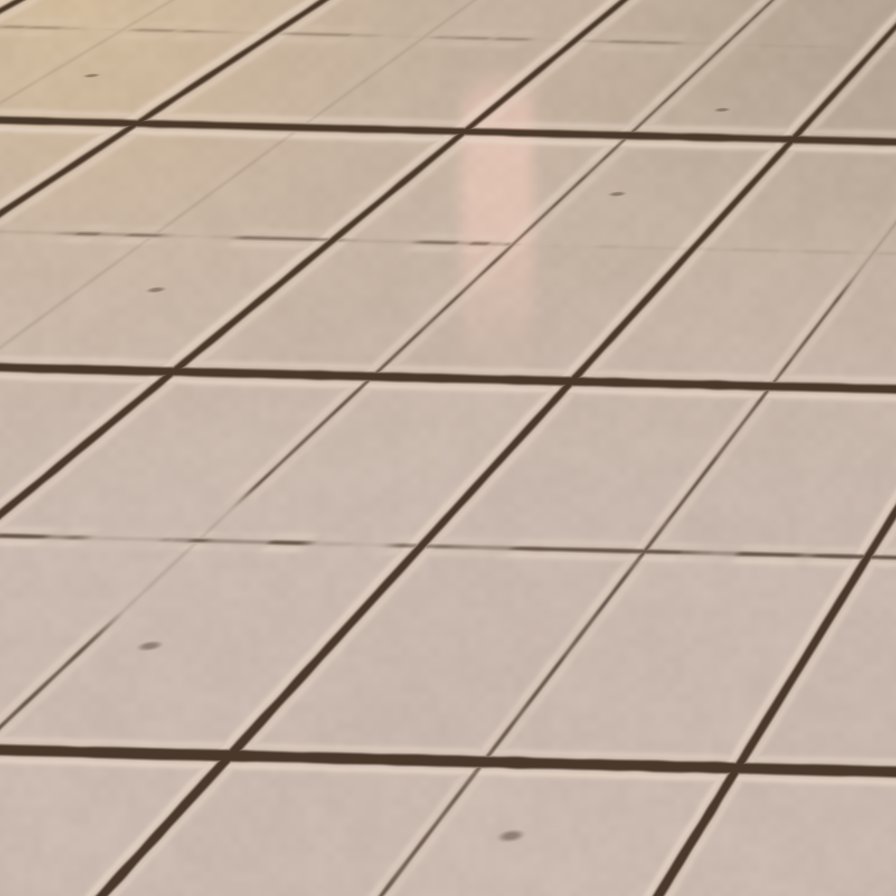
Reproduce this texture procedurally as a Shadertoy shader.

```glsl
const vec3 GROUT = vec3(0.29, 0.22, 0.17);
const vec3 RIM = vec3(0.90, 0.83, 0.77);
const vec3 TILE_NEAR = vec3(0.793, 0.725, 0.685);
const vec3 TILE_FAR = vec3(0.765, 0.692, 0.622);
const vec3 WARM_LIGHT = vec3(0.86, 0.76, 0.61);
const vec3 PINK_LIGHT = vec3(0.90, 0.77, 0.71);

// Perspective of the floor
const float HORIZON = 1.151;
const float TILT = 0.0245;
const float VANISH_X = 2.0326;
const float COLUMN_LEAN = 0.8933;
const float COLUMN_STEP = 0.1424;
const float ROW_START = 0.503;
const float ROW_STEP = 0.0688;

float hash(vec2 p) {
    return fract(sin(dot(p, vec2(127.1, 311.7))) * 43758.5453);
}

float noise(vec2 p) {
    vec2 i = floor(p), f = fract(p);
    f = f * f * (3.0 - 2.0 * f);
    return mix(mix(hash(i), hash(i + vec2(1, 0)), f.x),
               mix(hash(i + vec2(0, 1)), hash(i + vec2(1, 1)), f.x), f.y);
}

float isBold(float id) {
    return 1.0 - step(0.5, mod(id, 2.0));
}

float bump(float x, float center, float radius) {
    float t = (x - center) / radius;
    return exp(-t * t);
}

// Dark core of a joint
float core(float d, float halfWidth, float blur) {
    return 1.0 - smoothstep(halfWidth - blur, halfWidth + blur, abs(d));
}

// Pale rims on both sides of a joint, uneven by bias
float rim(float d, float halfWidth, float bias) {
    return bump(abs(d), halfWidth + 0.0055, 0.0042) * (0.7 + bias * sign(d));
}

// Visible share of a worn cross joint
float rowStrength(float id, vec2 floorPos) {
    float u = floorPos.x;
    float gapAt = fract(0.68 - 0.2 * (id - 1.0));
    float gap = 1.0 - smoothstep(0.13, 0.24, abs(fract(u - gapAt + 0.5) - 0.5));
    gap *= 1.0 - smoothstep(-0.1, 0.0, u);
    float rubbed = step(2.0, id) * smoothstep(-1.08, -0.95, u);
    float dashes = smoothstep(0.15, 0.6, noise(vec2(u * 11.0, id * 7.0)));
    float worn = mix(0.75, 0.3, (id - 1.0) / 4.0) * (0.4 + 0.6 * dashes);
    worn *= (1.0 - 0.85 * gap) * (1.0 - 0.85 * rubbed);
    return mix(worn, 1.0, isBold(id));
}

// Visible share of a worn lengthwise joint
float columnStrength(float id, vec2 floorPos) {
    float v = floorPos.y;
    float gap = smoothstep(0.48, 0.65, v) * (1.0 - smoothstep(1.15, 1.35, v));
    gap *= 1.0 - step(0.5, abs(id + 1.0));
    float rubbed = smoothstep(2.6, 2.9, v) * step(0.0, id);
    float worn = mix(0.12, 0.8, smoothstep(-3.0, -1.0, id));
    worn *= (1.0 - 0.85 * gap) * (1.0 - 0.75 * rubbed);
    worn *= 0.75 + 0.25 * noise(vec2(v * 14.0, id));
    return mix(worn, 1.0, isBold(id));
}

// Glaze, ambient light and the soft lamp reflection
vec3 tileColor(vec2 p, vec2 floorPos) {
    vec3 color = mix(TILE_NEAR, TILE_FAR, smoothstep(0.35, 1.0, p.y));
    color = mix(color, WARM_LIGHT, 0.6 * bump(length(p - vec2(0.08, 1.05)), 0.0, 0.28));
    color *= 1.0 - 0.07 * smoothstep(0.6, 1.0, p.x) * smoothstep(0.6, 1.0, p.y);
    float lamp = 1.0 - smoothstep(0.025, 0.055, abs(p.x - 0.555));
    lamp *= smoothstep(0.55, 0.79, p.y);
    lamp *= 1.0 - smoothstep(0.87, 0.94, p.y + 6.0 * pow(p.x - 0.56, 2.0));
    color = mix(color, PINK_LIGHT, 0.8 * lamp);
    float grain = noise(p * 95.0) - 0.5 + 0.7 * (noise(p * 32.0) - 0.5);
    float tone = hash(floor(floorPos) + 3.0) - 0.5;
    return color + 0.018 * grain + 0.012 * tone;
}

// A small chip in some of the tiles
float chip(vec2 floorPos) {
    vec2 cell = floor(floorPos);
    vec2 center = 0.25 + 0.5 * vec2(hash(cell + 5.0), hash(cell + 9.0));
    float d = length((fract(floorPos) - center) / vec2(0.045, 0.022));
    return step(0.72, hash(cell)) * (1.0 - smoothstep(0.3, 1.3, d));
}

void mainImage(out vec4 fragColor, in vec2 fragCoord) {
    vec2 p = fragCoord / iResolution.xy;
    float w = 1.0 - p.y - TILT * p.x + HORIZON;
    vec2 floorPos = vec2(((p.x - VANISH_X) / w + COLUMN_LEAN) / COLUMN_STEP,
                         (1.0 / w - ROW_START) / ROW_STEP);
    vec2 id = floor(floorPos + 0.5);

    // Signed distances on the canvas to the nearest joints
    float rowDist = w - 1.0 / (ROW_START + ROW_STEP * id.y);
    float lean = COLUMN_STEP * id.x - COLUMN_LEAN;
    float columnDist = (floorPos.x - id.x) * COLUMN_STEP * w / sqrt(1.0 + lean * lean);

    float wobble = 0.9 + 0.2 * noise(p * 45.0);
    float rowWidth = mix(0.0013, 0.0031, isBold(id.y)) * w * wobble;
    float columnWidth = mix(0.0011, 0.0024, isBold(id.x)) * w * wobble;
    float rowShow = rowStrength(id.y, floorPos);
    float columnShow = columnStrength(id.x, floorPos);
    float blur = max(0.0022, 1.0 / iResolution.y);

    vec3 color = tileColor(p, floorPos);
    color = mix(color, GROUT, 0.45 * chip(floorPos));
    float rims = max(rim(rowDist, rowWidth, 0.15) * rowShow,
                     rim(columnDist, columnWidth, -0.15) * columnShow);
    color = mix(color, RIM, 0.85 * rims);
    float joints = max(core(rowDist, rowWidth, blur) * rowShow,
                       core(columnDist, columnWidth, blur) * columnShow);
    color = mix(color, GROUT, joints);
    fragColor = vec4(color, 1.0);
}
```
